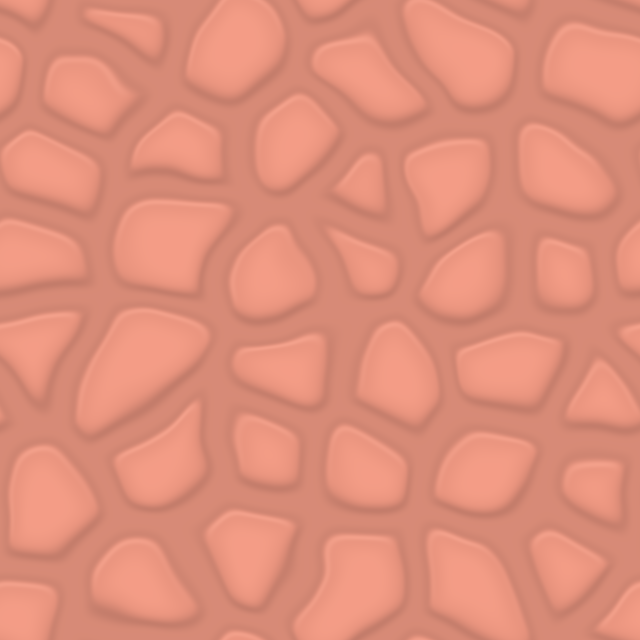
Reproduce this texture procedurally as a Shadertoy shader.

```glsl
// Seamless paving of rounded, softly bevelled salmon stones set in wide clay joints.

const float CELLS = 6.0;          // stones per side, whole so the sheet tiles
const float JITTER = 0.84;        // scatter of the stone centres
const float JOINT = 0.128;        // mean half width of a joint, in cells
const float JOINT_SPREAD = 0.05;  // variation of that width between stones
const float ROUNDING = 19.0;      // higher gives sharper corners
const float WARP = 0.17;          // waviness of the outlines
const float WARP_REPEAT = 2.0;    // waves per cell

const vec3 STONE_TOP = vec3(0.955, 0.613, 0.525);
const vec3 STONE_RIM = vec3(0.912, 0.578, 0.493);
const vec3 CLAY = vec3(0.845, 0.543, 0.465);
const vec3 SHADE = vec3(0.745, 0.472, 0.405);
const vec3 GLINT = vec3(0.985, 0.665, 0.580);
const vec2 LIGHT = vec2(-0.26, 0.966);

vec2 hash2(vec2 p) {
    vec2 q = vec2(dot(p, vec2(127.1, 311.7)), dot(p, vec2(269.5, 183.3)));
    return fract(sin(q) * 43758.5453);
}

// Two channels of value noise that wrap after the given period
vec2 wrapNoise(vec2 p, float period) {
    vec2 i = floor(p), f = fract(p);
    vec2 u = f * f * f * (f * (f * 6.0 - 15.0) + 10.0);
    vec2 a = hash2(mod(i, period) + 31.0);
    vec2 b = hash2(mod(i + vec2(1.0, 0.0), period) + 31.0);
    vec2 c = hash2(mod(i + vec2(0.0, 1.0), period) + 31.0);
    vec2 d = hash2(mod(i + 1.0, period) + 31.0);
    return mix(mix(a, b, u.x), mix(c, d, u.x), u.y);
}

vec2 stoneCentre(vec2 cell) {
    return cell + 0.5 + JITTER * (hash2(mod(cell, CELLS)) - 0.5);
}

// x: distance inside the stone outline, yz: outward direction
vec3 stoneField(vec2 p) {
    vec2 home = floor(p), nearCell = home, centre = p;
    float best = 1e5;
    for (int y = -1; y <= 1; y++)
    for (int x = -1; x <= 1; x++) {
        vec2 cell = home + vec2(x, y);
        vec2 c = stoneCentre(cell);
        float dist = dot(c - p, c - p);
        if (dist < best) { best = dist; nearCell = cell; centre = c; }
    }

    // Soft minimum of the distances to all cell borders rounds the corners
    float sum = 0.0;
    vec2 outward = vec2(0.0);
    for (int y = -2; y <= 2; y++)
    for (int x = -2; x <= 2; x++) {
        if (x == 0 && y == 0) continue;
        vec2 other = stoneCentre(nearCell + vec2(x, y));
        vec2 n = normalize(other - centre);
        float weight = exp(-ROUNDING * dot(0.5 * (centre + other) - p, n));
        sum += weight;
        outward += weight * n;
    }
    float inset = JOINT + JOINT_SPREAD * (hash2(mod(nearCell, CELLS) + 71.0).x - 0.5);
    return vec3(-log(sum) / ROUNDING - inset, outward / sum);
}

float bump(float x, float width) {
    return exp(-x * x / (width * width));
}

void mainImage(out vec4 fragColor, in vec2 fragCoord) {
    vec2 p = fragCoord / iResolution.xy * CELLS;
    p += WARP * (wrapNoise(p * WARP_REPEAT, CELLS * WARP_REPEAT) - 0.5);

    vec3 field = stoneField(p);
    float depth = field.x;
    float facing = dot(field.yz, LIGHT);
    float lit = max(facing, 0.0);
    float unlit = max(-facing, 0.0);

    // Flat colours: domed stone over clay
    vec3 stone = mix(STONE_RIM, STONE_TOP, smoothstep(0.02, 0.25, depth));
    vec3 color = mix(CLAY, stone, smoothstep(-0.022, 0.034, depth));

    // Contact shadow all round, deeper on the side away from the light
    float contact = bump(depth + 0.022, 0.045) * (0.30 + 0.12 * unlit);
    float underside = bump(depth - 0.012, 0.055) * unlit * 0.50;
    color = mix(color, SHADE, min(contact + underside, 1.0));

    // Thin highlight just inside the lit rim
    color = mix(color, GLINT, bump(depth - 0.040, 0.024) * lit * 0.62);

    fragColor = vec4(color, 1.0);
}
```
